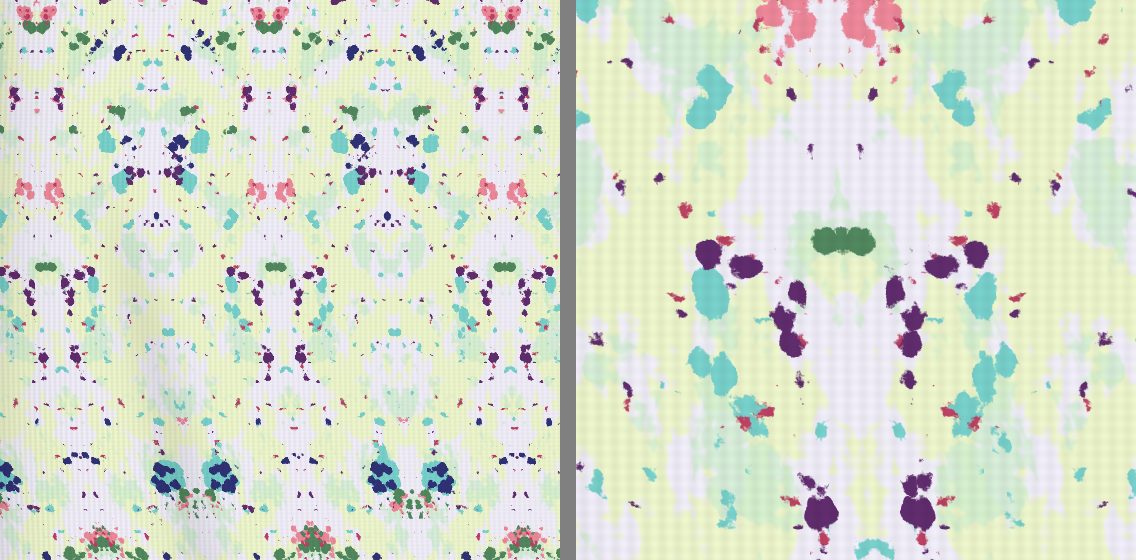
Left: the whole. Right: its middle third, enlarged.
Write a Shadertoy shader that draws this pattern.

```glsl
// Mirrored paint-splatter print in two alternating columns on softly ribbed cloth.

const vec2 REPEAT = vec2(0.415, 0.925);   // width and height of one tile
const float AXIS_X = 0.273;               // first mirror axis
const float SKEW_LEFT = 0.23;             // cloth drift at the left and right edge
const float SKEW_RIGHT = 0.06;
const float RIBS = 108.0;
const float RIB_DEPTH = 0.022;
const float EDGE = 0.0011;                // softness of the print

const vec3 WHITE  = vec3(0.92, 0.91, 0.95);
const vec3 YELLOW = vec3(0.91, 0.94, 0.78);
const vec3 MINT   = vec3(0.79, 0.91, 0.79);
const vec3 TEAL   = vec3(0.46, 0.80, 0.78);
const vec3 GREEN  = vec3(0.31, 0.52, 0.36);
const vec3 PINK   = vec3(0.91, 0.52, 0.59);
const vec3 RED    = vec3(0.72, 0.25, 0.38);
const vec3 PLUM   = vec3(0.37, 0.17, 0.42);
const vec3 NAVY   = vec3(0.18, 0.19, 0.45);

// Ink clusters in the folded tile: centre (from axis, from top), half size
const vec4 TEAL_AT[6] = vec4[6](
    vec4(0.080, 0.250, 0.030, 0.035), vec4(0.050, 0.325, 0.025, 0.025),
    vec4(0.122, 0.390, 0.020, 0.028), vec4(0.127, 0.570, 0.017, 0.075),
    vec4(0.050, 0.845, 0.038, 0.060), vec4(0.000, 0.715, 0.016, 0.022));
const vec4 GREEN_AT[6] = vec4[6](
    vec4(0.050, 0.200, 0.032, 0.020), vec4(0.138, 0.235, 0.016, 0.014),
    vec4(0.140, 0.070, 0.030, 0.026), vec4(0.200, 0.475, 0.022, 0.018),
    vec4(0.200, 0.045, 0.020, 0.025), vec4(0.020, 0.890, 0.045, 0.030));
const vec4 PINK_AT[6] = vec4[6](
    vec4(0.190, 0.030, 0.030, 0.038), vec4(0.207, 0.200, 0.013, 0.009),
    vec4(0.168, 0.170, 0.012, 0.036), vec4(0.183, 0.345, 0.028, 0.034),
    vec4(0.030, 0.895, 0.022, 0.032), vec4(0.000, 0.755, 0.014, 0.010));
const vec4 PLUM_AT[6] = vec4[6](
    vec4(0.177, 0.520, 0.012, 0.035), vec4(0.177, 0.635, 0.013, 0.045),
    vec4(0.142, 0.487, 0.024, 0.014), vec4(0.032, 0.300, 0.034, 0.032),
    vec4(0.166, 0.165, 0.011, 0.032), vec4(0.080, 0.915, 0.024, 0.022));
const vec4 NAVY_AT[6] = vec4[6](
    vec4(0.045, 0.270, 0.038, 0.042), vec4(0.000, 0.385, 0.013, 0.014),
    vec4(0.080, 0.080, 0.050, 0.028), vec4(0.055, 0.855, 0.034, 0.048),
    vec4(0.147, 0.745, 0.017, 0.026), vec4(0.196, 0.820, 0.022, 0.025));

vec3 hash3(vec2 p) {
    vec3 k = vec3(dot(p, vec2(127.1, 311.7)), dot(p, vec2(269.5, 183.3)), dot(p, vec2(419.2, 371.9)));
    return fract(sin(k) * 43758.5);
}

// Layered, turned sines, roughly -1 to 1
float ripple(vec2 p) {
    float sum = 0.0, amp = 0.55;
    for (int i = 0; i < 5; i++) {
        sum += amp * sin(p.x + 1.3 * sin(p.y)) * cos(p.y + 0.7 * sin(p.x));
        p = mat2(1.2, 1.6, -1.6, 1.2) * p + 1.7;
        amp *= 0.62;
    }
    return sum;
}

// Summed soft clusters, wrapped from tile to tile vertically
float cluster(vec2 p, vec4 spots[6]) {
    float sum = 0.0;
    for (int i = 0; i < 6; i++) {
        vec2 d = p - spots[i].xy;
        d.y -= REPEAT.y * round(d.y / REPEAT.y);
        d /= spots[i].zw;
        sum += exp(-dot(d, d));
    }
    return min(sum, 1.0);
}

// Cellular blots: cover decides how many cells hold paint and how far it spreads
float splats(vec2 p, float scale, float cover, float spread, float radius) {
    vec2 q = p * scale;
    q += 0.28 * vec2(ripple(q * 2.1), ripple(q.yx * 2.3 + 4.0));
    vec2 cell = floor(q);
    float d = 1.0;
    for (int y = -1; y <= 1; y++)
    for (int x = -1; x <= 1; x++) {
        vec2 c = cell + vec2(x, y);
        vec3 h = hash3(c + scale);
        float r = radius * smoothstep(h.z, h.z + spread, cover);
        if (r > 0.02) d = min(d, length(q - c - h.xy) - r);
    }
    float soft = max(EDGE, 0.7 / iResolution.y);
    return 1.0 - smoothstep(-soft, soft, d / scale);
}

void mainImage(out vec4 fragColor, in vec2 fragCoord) {
    vec2 uv = fragCoord / iResolution.xy;
    float down = 1.0 - uv.y;

    // Slanting drift of the cloth, then fold about the mirror axes
    float drop = max(down - 0.2, 0.0);
    float x = uv.x - AXIS_X - drop * drop * mix(SKEW_LEFT, SKEW_RIGHT, uv.x);
    vec2 p = vec2(abs(x - REPEAT.x * round(x / REPEAT.x)), down);
    float wear = 0.90 + 0.28 * ripple(vec2(x, down) * 23.0);

    float teal  = cluster(p, TEAL_AT);
    float green = cluster(p, GREEN_AT);
    float pink  = cluster(p, PINK_AT);
    float plum  = cluster(p, PLUM_AT);
    float navy  = cluster(p, NAVY_AT);

    // Pale washes, whiter along the axes and around the ink
    float center = min(p.x, REPEAT.x * 0.5 - p.x);
    float pale = 0.5 * exp(-center * center / 0.0012) + 0.4 * (pink + navy + plum);
    float wash = ripple(p * vec2(48.0, 27.0)) + pale - 0.22;
    vec3 color = mix(YELLOW, WHITE, smoothstep(-0.12, 0.12, wash));
    float mint = ripple(p * vec2(34.0, 25.0) + 7.0) + 0.35 * (teal + green);
    color = mix(color, MINT, 0.75 * smoothstep(0.28, 0.5, mint));

    // Scattered flecks
    color = mix(color, TEAL, splats(p, 37.0, 0.16, 0.20, 0.32));
    color = mix(color, RED,  splats(p, 47.0, 0.13, 0.15, 0.22));
    color = mix(color, PLUM, splats(p, 53.0, 0.13, 0.15, 0.20));

    // Dense blots, light inks first
    color = mix(color, TEAL,  splats(p, 45.0, teal * wear, 0.50, 0.78));
    color = mix(color, PINK,  splats(p, 78.0, pink * wear, 0.55, 0.66));
    color = mix(color, GREEN, splats(p, 71.0, green * wear, 0.55, 0.70));
    color = mix(color, RED,   splats(p, 97.0, (pink + plum) * 0.38, 0.40, 0.50));
    color = mix(color, PLUM,  splats(p, 73.0, plum * wear, 0.50, 0.70));
    color = mix(color, NAVY,  splats(p, 67.0, navy * wear * 0.85, 0.55, 0.70));

    // Ribs, cross weave and soft folds
    float rib = sin(6.2832 * RIBS * (uv.x + 0.012 * sin(3.0 * down)));
    float weave = sin(6.2832 * RIBS * 1.3 * down);
    float fold = (uv.x - 0.12 - 0.24 * down) / 0.045;
    float shade = 1.0 + RIB_DEPTH * (rib * mix(1.2, 0.6, uv.x) + 0.4 * weave);
    shade -= 0.07 * exp(-fold * fold) * smoothstep(0.25, 0.6, down);
    shade -= 0.08 * exp(-uv.x / 0.05);
    fragColor = vec4(color * shade, 1.0);
}
```
